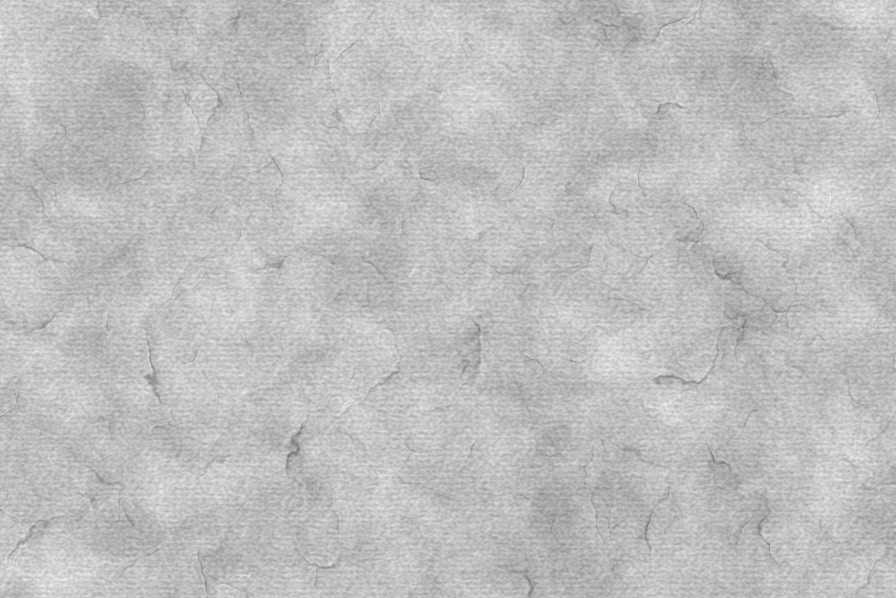
Write a Shadertoy shader that draws this texture.

```glsl
// Grey handmade paper: mottled pulp, fine horizontal laid ribs and gritty grain,
// with many curved fibres pressed into the sheet. Clouds and grain are
// gradient noise; fibres are bent strokes placed one per jittered grid cell.

const float PAPER_TONE = 0.753;
const float RIBS_PER_HEIGHT = 108.0;
const float TAU = 6.28319;

vec2 hash2(vec2 cell) {
    vec3 h = fract(cell.xyx * vec3(0.1031, 0.1030, 0.0973));
    h += dot(h, h.yzx + 33.33);
    return fract((h.xx + h.yz) * h.zy);
}

vec2 gradientAt(vec2 cell) {
    float angle = TAU * hash2(cell).x;
    return vec2(cos(angle), sin(angle));
}

float gradientNoise(vec2 p) {
    vec2 i = floor(p), f = fract(p);
    vec2 u = f * f * f * (f * (f * 6.0 - 15.0) + 10.0);
    vec2 e = vec2(1.0, 0.0);
    float low = mix(dot(gradientAt(i), f),
                    dot(gradientAt(i + e.xy), f - e.xy), u.x);
    float high = mix(dot(gradientAt(i + e.yx), f - e.yx),
                     dot(gradientAt(i + e.xx), f - e.xx), u.x);
    return mix(low, high, u.y);
}

float fbm(vec2 p, int octaves, float gain) {
    float sum = 0.0, amplitude = 1.0;
    for (int k = 0; k < octaves; k++) {
        sum += amplitude * gradientNoise(p);
        p = mat2(1.6, 1.2, -1.2, 1.6) * p + 17.3;
        amplitude *= gain;
    }
    return sum;
}

float bell(float x, float width) {
    return exp(-x * x / (width * width));
}

mat2 rotation(float angle) {
    float c = cos(angle), s = sin(angle);
    return mat2(c, -s, s, c);
}

// One bent, tapered stroke: dark core, lit rim and soft shadow around it.
float fibre(vec2 q, float halfLength, float bend, float width) {
    float slope = 2.0 * bend * q.x;
    float side = (q.y - bend * q.x * q.x) / sqrt(1.0 + slope * slope);
    float taper = 1.0 - smoothstep(0.3, 1.0, abs(q.x) / halfLength);
    float core = bell(side, width * (0.6 + 0.4 * taper));
    float rim = bell(side - 2.0 * width, width);
    float shadow = bell(side + 2.0 * width, 5.0 * width);
    return taper * (0.35 * rim - core - 0.25 * shadow);
}

// Sum of the fibres in the 3 x 3 cells around p; width is in canvas heights.
float fibreLayer(vec2 p, float cellSize, float width, float share, float seed) {
    vec2 g = p / cellSize;
    vec2 home = floor(g);
    float sum = 0.0;
    for (int y = -1; y <= 1; y++) {
        for (int x = -1; x <= 1; x++) {
            vec2 cell = home + vec2(x, y);
            vec2 place = mix(vec2(0.15), vec2(0.85), hash2(cell + seed));
            vec2 shape = hash2(cell + seed + 41.7);
            vec2 pick = hash2(cell + seed + 83.1);
            vec2 q = rotation(TAU * shape.x) * (g - cell - place);
            float halfLength = mix(0.3, 0.85, shape.y);
            float bend = mix(-0.75, 0.75, pick.y);
            float strength = step(pick.x, share) * mix(0.3, 1.0, fract(pick.x * 37.0));
            sum += strength * fibre(q, halfLength, bend, width / cellSize);
        }
    }
    return sum;
}

// Broad clouds plus ragged blotches of felted pulp.
float pulpClouds(vec2 p) {
    vec2 drift = 0.06 * vec2(fbm(p * 6.0, 3, 0.5), fbm(p * 6.0 + 31.0, 3, 0.5));
    float broad = fbm((p + drift) * 3.8 + 7.0, 3, 0.65);
    float blotches = fbm((p + drift) * 13.0 + 43.0, 4, 0.72);
    return 0.098 * broad + 0.06 * blotches;
}

// Horizontal ribs with wavering lines that fade in and out.
float laidRibs(vec2 p) {
    float waver = 2.4 * gradientNoise(p * vec2(26.0, 45.0));
    float strength = 0.75 + 0.9 * gradientNoise(p * vec2(34.0, 60.0) + 5.0);
    return 0.025 * strength * sin(TAU * RIBS_PER_HEIGHT * p.y + waver);
}

// Grit at two sizes, turned off the axes so that no lattice shows.
float grain(vec2 p) {
    float coarse = gradientNoise(rotation(0.5) * (p * vec2(80.0, 110.0)) + 3.0);
    float fine = gradientNoise(rotation(1.1) * (p * vec2(150.0, 205.0)) + 11.0);
    return 0.05 * coarse + 0.115 * fine;
}

void mainImage(out vec4 fragColor, in vec2 fragCoord) {
    vec2 p = fragCoord / iResolution.y;

    // Wobble makes strokes irregular; patches sink parts of them into the pulp.
    vec2 wobble = vec2(fbm(p * 12.0, 4, 0.5), fbm(p * 12.0 + 57.0, 4, 0.5));
    vec2 bent = p + 0.034 * wobble;
    float patches = smoothstep(-0.3, 0.3, gradientNoise(p * 15.0 + 21.0));

    float strokes = 0.19 * fibreLayer(bent, 0.15, 0.0026, 0.6, 3.0)
                  + 0.13 * fibreLayer(bent, 0.085, 0.002, 0.6, 19.0)
                  + 0.09 * fibreLayer(bent, 0.05, 0.0018, 0.5, 131.0)
                  - 0.08 * fibreLayer(bent, 0.12, 0.0019, 0.5, 67.0);
    float tone = PAPER_TONE + pulpClouds(p) + laidRibs(p) + grain(p);
    tone += strokes * mix(0.3, 1.0, patches);

    fragColor = vec4(vec3(clamp(tone, 0.0, 1.0)), 1.0);
}
```
